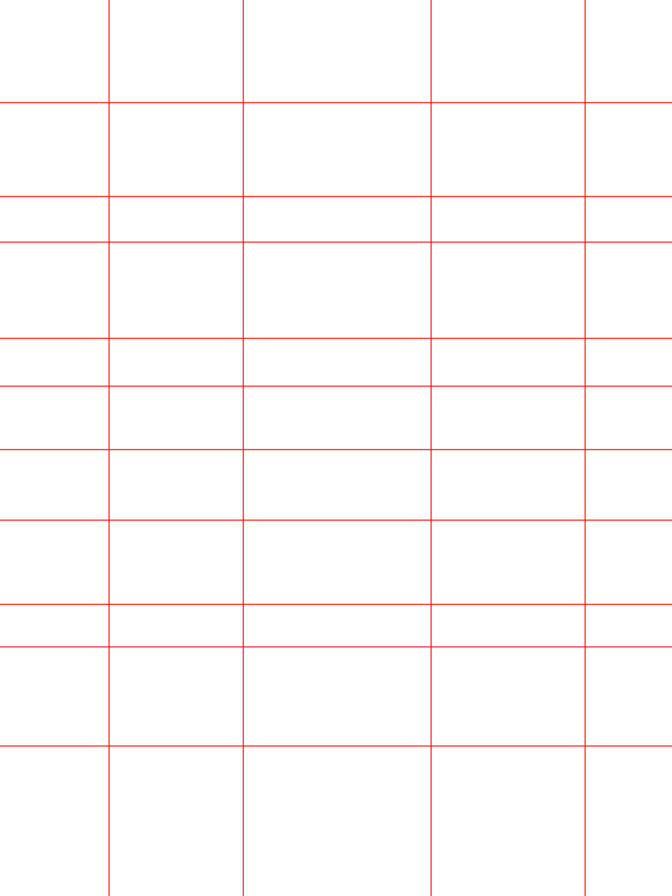
Give the GLSL for this pattern, as a WebGL 2 fragment shader.

```glsl
#version 300 es
precision highp float;

uniform vec2 u_resolution;
out vec4 fragColor;

const vec3 PAPER = vec3(1.0);
const vec3 RULE_RED = vec3(1.0, 0.0, 0.0);
const float RULE_WIDTH = 0.00115; // share of canvas height

// Uneven rule spacing, as shares of canvas width and height
const float COLUMNS[4] = float[4](0.1623, 0.3620, 0.6415, 0.8707);
const float ROWS[10] = float[10](
    0.1674, 0.2780, 0.3255, 0.4195, 0.4982,
    0.5690, 0.6224, 0.7298, 0.7807, 0.8854);

// Integral of a unit tent filter from -1 to t
float tentIntegral(float t) {
    t = clamp(t, -1.0, 1.0);
    return 0.5 + t - 0.5 * t * abs(t);
}

// Filtered coverage of a straight rule at a signed distance
float ruleCoverage(float dist, float width, float pixel) {
    float halfWidth = 0.5 * width;
    return tentIntegral((dist + halfWidth) / pixel)
         - tentIntegral((dist - halfWidth) / pixel);
}

// Combine two independent coverages
float unite(float a, float b) {
    return 1.0 - (1.0 - a) * (1.0 - b);
}

void main() {
    float pixel = 1.0 / u_resolution.y;
    float aspect = u_resolution.x / u_resolution.y;
    vec2 point = gl_FragCoord.xy * pixel;

    // Vertical rules
    float vertical = 0.0;
    for (int i = 0; i < COLUMNS.length(); i++) {
        float dist = point.x - COLUMNS[i] * aspect;
        vertical = unite(vertical, ruleCoverage(dist, RULE_WIDTH, pixel));
    }

    // Horizontal rules
    float horizontal = 0.0;
    for (int i = 0; i < ROWS.length(); i++) {
        float dist = point.y - ROWS[i];
        horizontal = unite(horizontal, ruleCoverage(dist, RULE_WIDTH, pixel));
    }

    float ink = unite(vertical, horizontal);
    fragColor = vec4(mix(PAPER, RULE_RED, ink), 1.0);
}
```
